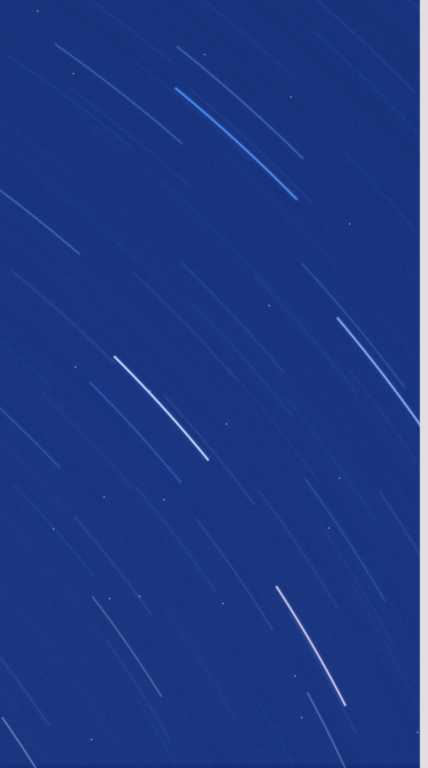
Reproduce this texture procedurally as a Shadertoy shader.

```glsl
// Long-exposure night sky: star trails as concentric arcs on deep blue.
// Every trail sweeps the same angle about a pole below the lower left corner;
// three layers of trails (bright, medium, faint) and a pale strip at the right.

const vec2 POLE = vec2(-1.081, -0.702);   // centre of rotation, canvas heights
const float HALF_SWEEP = 0.0535;          // half the angle of each trail
const vec3 SKY = vec3(0.100, 0.208, 0.500);
const vec3 BLUE_STAR = vec3(0.20, 0.50, 0.96);
const vec3 PALE_STAR = vec3(0.80, 0.88, 1.00);
const vec3 PINK_STAR = vec3(0.92, 0.78, 0.86);
const vec3 STRIP = vec3(0.89, 0.87, 0.885);

float hash(vec2 p) {
    vec3 q = fract(vec3(p.xyx) * 0.1031);
    q += dot(q, q.yzx + 33.33);
    return fract((q.x + q.y) * q.z);
}

vec2 toPolar(vec2 p) {
    vec2 d = p - POLE;
    return vec2(length(d), atan(d.y, d.x));
}

// Blue to pale to pink as warmth goes from 0 to 1
vec3 starColor(float warmth) {
    vec3 cool = mix(BLUE_STAR, PALE_STAR, smoothstep(0.0, 0.6, warmth));
    return mix(cool, PINK_STAR, smoothstep(0.6, 0.85, warmth));
}

// x: thin core of an arc, y: its soft halo
vec2 arcMask(vec2 polar, vec2 middle, float thickness) {
    float across = (polar.x - middle.x) / thickness;
    float along = abs(polar.y - middle.y);
    float ends = 1.0 - smoothstep(HALF_SWEEP - 0.002, HALF_SWEEP, along);
    return ends * vec2(exp(-across * across), exp(-across * across * 0.16));
}

// One layer of trails, spread over the canvas by an additive sequence
vec3 addTrails(vec3 color, vec2 polar, vec2 canvas, int count, vec2 first,
               vec2 stride, float strength, float fading, float thickness,
               float coolness) {
    for (int i = 0; i < count; i++) {
        float n = float(i);
        vec2 spot = fract(first + n * stride);
        vec2 middle = toPolar(spot * canvas);
        float warmth = pow(fract(0.6 + 0.58 * n), coolness);
        float power = strength * (1.0 - fading * hash(vec2(n, 7.0 + coolness)));
        vec2 mask = arcMask(polar, middle, thickness);
        color = mix(color, BLUE_STAR, mask.y * power * 0.16);
        color = mix(color, starColor(warmth), mask.x * power);
    }
    return color;
}

// Sparse pinprick stars, at most one per grid cell
float pinpricks(vec2 p, float cells, float chance, float radius) {
    vec2 cell = floor(p * cells);
    vec2 jitter = vec2(hash(cell + 3.1), hash(cell + 17.7));
    float d = length(p - (cell + 0.1 + 0.8 * jitter) / cells) / radius;
    return step(hash(cell + 41.3), chance) * exp(-d * d);
}

// Slow variation of the sky, faint circular banding and sensor grain
vec3 skyColor(vec2 p, vec2 polar) {
    float drift = 0.006 * sin(3.0 * p.y + 1.2) - 0.008 * p.x;
    float bands = 0.002 * (sin(polar.x * 83.0 + 4.0 * polar.y) + sin(polar.x * 207.0));
    float grain = 0.014 * (hash(floor(p * 512.0)) - 0.5);
    float lowerEdge = 0.03 * (1.0 - smoothstep(0.0, 0.008, p.y));
    return SKY + (drift + bands + grain - lowerEdge) * vec3(0.8, 0.9, 1.4);
}

void mainImage(out vec4 fragColor, in vec2 fragCoord) {
    float pixel = 1.0 / iResolution.y;
    vec2 p = fragCoord * pixel;
    vec2 canvas = vec2(iResolution.x * pixel, 1.0);
    vec2 polar = toPolar(p);
    vec2 even = vec2(0.7549, 0.5698);     // evenly filling stride

    vec3 color = skyColor(p, polar);
    color = addTrails(color, polar, canvas, 44, vec2(0.13, 0.31), even,
                      0.085, 0.8, 0.0017, 3.0);
    color = addTrails(color, polar, canvas, 11, vec2(0.28, 0.88), even,
                      0.42, 0.65, 0.0013, 2.0);
    color = addTrails(color, polar, canvas, 4, vec2(0.38, 0.47),
                      vec2(0.175, 0.345), 0.95, 0.1, 0.0016, 1.0);
    color = mix(color, PALE_STAR, 0.5 * pinpricks(p, 12.0, 0.2, 0.0012));

    // Pale strip along the right side
    float stripStart = 0.981 * canvas.x;
    float strip = smoothstep(stripStart - pixel, stripStart + pixel, p.x);
    color = mix(color, STRIP, strip);

    fragColor = vec4(color, 1.0);
}
```
